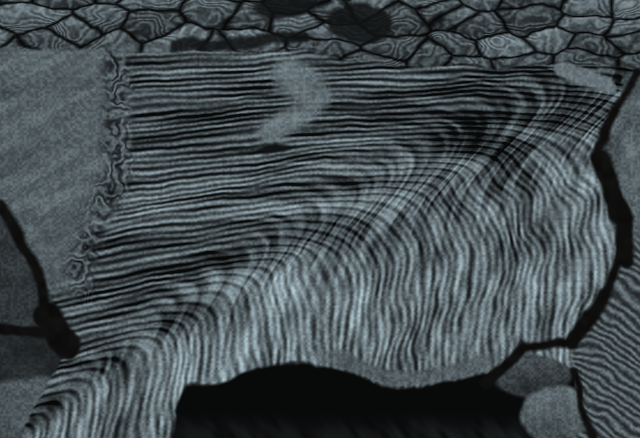
Reproduce this texture procedurally as a WebGL 1 fragment shader.

```glsl
precision highp float;
uniform vec2 u_resolution;
#define ROPE_COUNT 62.
#define ROPE_CONTRAST .30
#define STRAND_CONTRAST .34
#define BEND_RADIUS .09
#define GRAIN .13
#define SHADOW_TONE .035
#define ROCK_TINT vec3(.885, 1., 1.045)

float tone;

float hash(vec2 p) { return fract(sin(dot(p, vec2(127.1, 311.7))) * 43758.5453); }
float noise(vec2 p) {
  vec2 i = floor(p), f = fract(p);
  f = f * f * (3. - 2. * f);
  return mix(mix(hash(i), hash(i + vec2(1, 0)), f.x),
             mix(hash(i + vec2(0, 1)), hash(i + vec2(1, 1)), f.x), f.y);
}
float fbm(vec2 p) {
  float sum = 0.;
  for (int i = 1; i <= 4; i++) {
    sum += noise(p) * exp2(-float(i));
    p = mat2(1.6, 1.2, -1.2, 1.6) * p + 7.3;
  }
  return sum;
}
// Distance to a thick line from ends.xy to ends.zw
float seg(vec2 p, vec4 ends, float width) {
  vec2 d = ends.zw - ends.xy, a = p - ends.xy;
  return length(a - d * clamp(dot(a, d) / dot(d, d), 0., 1.)) - width;
}
// Distance to an ellipse with centre e.xy and radii e.zw
float oval(vec2 p, vec4 e) { return (length((p - e.xy) / e.zw) - 1.) * min(e.z, e.w); }
float fill(float d, float soft) { return 1. - smoothstep(-soft, soft, d); }
float fill(float d) { return fill(d, .006); }
void paint(float value, float mask) { tone = mix(tone, value, mask); }

// Nested arches: flat branch on the left, steep branch on the right
float ropeTone(vec2 p) {
  float flatArm = p.y - .4 * p.x * (1. - p.y);
  float steepArm = .47 * (p.x + .3 * (p.y - .4) * (p.y - .4)) - .04;
  float along = steepArm - flatArm;
  float root = length(vec2(along, BEND_RADIUS * (.35 + p.x)));
  float level = .5 * (flatArm + steepArm + root);
  float steep = .5 + .5 * along / root;
  float phase = level * ROPE_COUNT * 6.283 + 7. * noise(vec2(level * 20., along * 10.));
  float rope = .5 * mix(sin(phase), sin(2. * phase + 1.), .75 * steep);
  float strand = noise(vec2(level * mix(130., 230., steep), along * 16.)) - .5;
  float clump = noise(vec2(level * 34., along * 9. + 5.)) - .5;
  float crest = exp(-along * along * 40.) * smoothstep(.2, .5, p.x);
  return mix(.29, .41, smoothstep(.45, .95, steep)) - .05 * smoothstep(.5, .8, p.y)
    + rope * ROPE_CONTRAST + strand * STRAND_CONTRAST + clump * (.16 + .2 * crest);
}
// Rounded lumps with dark gaps and swirling wrinkles
float rubbleTone(vec2 p) {
  vec2 q = (p + .05 * vec2(fbm(p * 9.), fbm(p * 9. + 4.))) * vec2(9, 19);
  float near = 9., next = 9., shade = 0.;
  for (int j = -1; j <= 1; j++)
    for (int i = -1; i <= 1; i++) {
      vec2 c = floor(q) + vec2(i, j);
      vec2 d = c + vec2(hash(c), hash(c + 9.)) - q;
      float dist = length(d);
      shade = dist < near ? hash(c + 3.) * .16 - .14 * d.y : shade;
      next = min(next, max(near, dist));
      near = min(near, dist);
    }
  float wrinkle = sin(fbm(p * vec2(6, 10)) * 110.);
  return (.25 + shade + .08 * wrinkle) * smoothstep(-.05, .2, next - near);
}
float cracks(vec2 p) {
  float d = min(seg(p, vec4(1.46, .84, 1.405, .75), .008), seg(p, vec4(1.405, .75, 1.36, .63), .011));
  d = min(d, min(seg(p, vec4(1.37, .63, 1.425, .5), .025), seg(p, vec4(1.425, .5, 1.43, .41), .022)));
  d = min(d, min(seg(p, vec4(1.42, .42, 1.375, .33), .01), seg(p, vec4(1.375, .33, 1.31, .22), .015)));
  d = min(d, min(seg(p, vec4(1.31, .22, 1.2, .205), .01), seg(p, vec4(1.2, .205, 1.11, .13), .013)));
  d = min(d, min(seg(p, vec4(1.31, .145, 1.35, 0), .009), seg(p, vec4(0, .53, .075, .41), .012)));
  d = min(d, min(seg(p, vec4(.075, .41, .105, .3), .012), seg(p, vec4(.11, .28, .155, .21), .03)));
  return min(d, seg(p, vec4(0, .245, .13, .24), .014));
}

void main() {
  vec2 p = gl_FragCoord.xy / u_resolution.y;
  vec2 w = p + .03 * (vec2(fbm(p * 14.), fbm(p * 14. + 20.)) - .47);
  float rough = fbm(p * 25.) - .47;
  tone = ropeTone(mix(p, w, .35));
  // Smooth left flank and its crinkled seam
  float seam = w.x - .18 - .09 * smoothstep(.35, .65, p.y), upper = smoothstep(.28, .38, p.y);
  paint(.26 + .22 * fbm(vec2(p.x * 6. + p.y * 4., (p.y - .5 * p.x) * 45.)), fill(seam, .04) * upper);
  float crinkle = .16 + .17 * sin(fbm(p * 13.) * 60.) + .2 * noise(p * 45.);
  paint(crinkle, .75 * fill(abs(seam) - .03, .025) * upper);
  // Bare patch and dark pit
  float bare = min(seg(w, vec4(.62, .69, .73, .78), .028), seg(w, vec4(.72, .78, .66, .83), .036));
  paint(.44 + .2 * rough, .9 * fill(bare, .015));
  paint(.07, fill(oval(w, vec4(.62, .66, .032, .011))));
  // Rubble, hollows and a bright fold along the top
  paint(rubbleTone(p), fill(.885 - .04 * smoothstep(.6, .95, p.x) - w.y));
  float hollow = min(oval(w, vec4(.65, .985, .08, .028)), oval(w, vec4(.82, .95, .07, .045)));
  paint(.07, .85 * fill(min(hollow, seg(w, vec4(.4, .895, .7, .91), .012))));
  paint(.45, fill(seg(w, vec4(1.28, .835, 1.39, .805), .018)));
  // Slab beyond the right crack
  float bay = (p.y - .63) / .09;
  float rightEdge = 1.31 + .115 * smoothstep(.22, .43, p.y) - .06 * exp(-bay * bay);
  float slab = .31 + .13 * sin((w.y + .55 * w.x + .12 * fbm(p * 5.)) * 330.);
  slab = mix(slab, .36 + .3 * rough, smoothstep(.4, .5, p.y));
  paint(slab, fill(rightEdge - w.x) * fill(w.y - .83, .01));
  // Blocks beyond the left crack
  float leftEdge = .17 - .53 * max(p.y - .22, 0.) - .6 * max(.22 - p.y, 0.);
  float block = mix(mix(.33, .16, smoothstep(.125, .14, w.y)), .21, smoothstep(.23, .26, w.y));
  paint(block + .12 * rough, fill(w.x - leftEdge));
  // Smooth lip above the undercut shadow
  float edge = w.y - .145 - .025 * cos((p.x - .68) * 12.);
  float lip = fill(abs(edge - .02) - .018, .008) * smoothstep(.68, .76, p.x) * fill(p.x - 1.12, .02);
  paint(.38 + .2 * rough, .85 * lip);
  float glint = .09 * noise(vec2(p.x * 60. + p.y * 40., p.y * 25.)) * fill(p.y - .035, .03);
  paint(SHADOW_TONE + glint, fill(edge) * fill(.386 + .35 * p.y - w.x) * fill(w.x - 1.31));
  // Boulders in the lower right corner
  paint(.03 + 1.6 * p.y + .2 * rough, fill(oval(w, vec4(1.215, .14, .085, .05))));
  paint(.31 + .9 * p.y + .15 * rough, fill(oval(w, vec4(1.265, .05, .075, .065))));
  // Grain, cracks and tint
  float crack = fill(cracks(w));
  tone += GRAIN * (noise(p * 190.) - .5) * smoothstep(.05, .3, tone);
  paint(SHADOW_TONE + .03 * noise(p * 60.), crack);
  gl_FragColor = vec4(clamp(tone, .03, .78) * ROCK_TINT + vec3(.012, .004, 0) * crack, 1);
}
```
